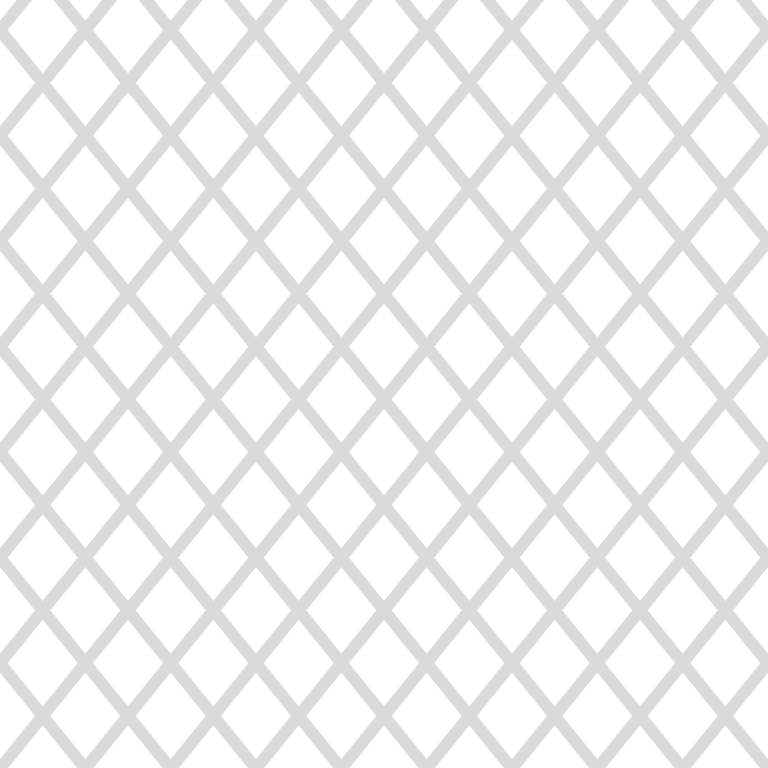
Write a WebGL 1 fragment shader that draws this pattern.

```glsl
precision highp float;

// Diagonal lattice: two mirrored families of pale grey bands on white,
// leaving upright diamonds. Each family is a repeating distance to whole
// numbers in a slanted coordinate; the bands merge flat where they cross.

uniform vec2 u_resolution;

// Coverage of bands centred on every whole number of the coordinate.
float bandCoverage(float slant, float halfWidth, float softness) {
  float distanceToBand = abs(fract(slant + 0.5) - 0.5);
  return 1.0 - smoothstep(halfWidth - softness, halfWidth + softness, distanceToBand);
}

void main() {
  vec2 uv = gl_FragCoord.xy / u_resolution;

  // Diamonds across and down; crossings start just below the lower edge.
  vec2 repeats = vec2(9.0, 7.28);
  vec2 cell = (uv + vec2(0.0, 0.0008)) * repeats;

  // Edge softness of about one pixel, measured across a slanted band.
  float softness = 0.8 * length(repeats / u_resolution);

  float rising = bandCoverage(cell.x - cell.y, 0.09, softness);
  float falling = bandCoverage(cell.x + cell.y, 0.09, softness);
  float lattice = max(rising, falling);

  vec3 paper = vec3(1.0);
  vec3 bandGrey = vec3(0.855);
  gl_FragColor = vec4(mix(paper, bandGrey, lattice), 1.0);
}
```
